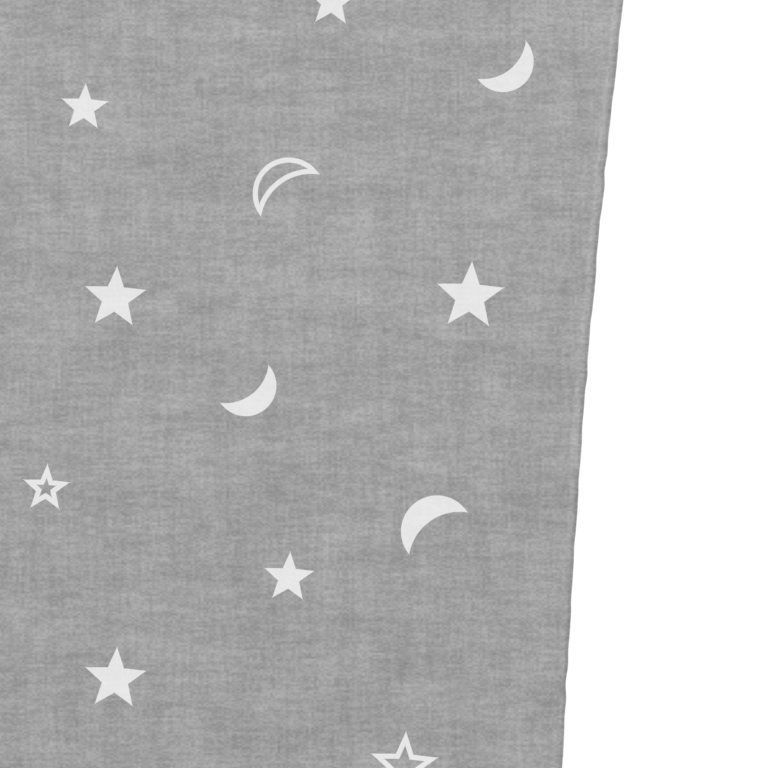
Give the GLSL for this pattern, as a Shadertoy shader.

```glsl
float hash(vec2 p) {
    vec3 q = fract(p.xyx * 0.1031);
    q += dot(q, q.yzx + 33.33);
    return fract((q.x + q.y) * q.z);
}

float noise(vec2 p) {
    vec2 cell = floor(p), f = fract(p);
    f = f * f * (3.0 - 2.0 * f);
    return mix(mix(hash(cell), hash(cell + vec2(1, 0)), f.x),
               mix(hash(cell + vec2(0, 1)), hash(cell + vec2(1, 1)), f.x), f.y);
}

// Five-pointed star: fold into half a point, then measure to its straight side
float star(vec2 p, float radius) {
    float sector = 1.256637;
    float angle = mod(atan(p.x, p.y) + 0.5 * sector, sector) - 0.5 * sector;
    vec2 folded = length(p) * vec2(sin(abs(angle)), cos(angle));
    return dot(folded - vec2(0.0, radius), normalize(vec2(0.652, 0.253)));
}

// Crescent: a disc with a larger disc cut away opposite the bulge
float moon(vec2 p, float radius, vec2 bulge) {
    return max(length(p) - radius, 1.42 * radius - length(p + bulge * 1.08 * radius));
}

// Signed distance to the printed motifs, in three drifting columns of four
float motifs(vec2 p) {
    float nearest = 1.0;
    for (int col = 0; col < 3; col++) {
        for (int row = 0; row < 4; row++) {
            int id = 4 * col + row;
            float j = float(row);
            bool odd = row % 2 == 1;

            vec2 centre = vec2(odd ? 0.15 : 0.11 - 0.025 * j, 0.86 - 0.248 * j);
            if (col == 1) centre = vec2(0.32 + 0.056 * abs(j - 2.0), 0.998 - 0.25 * j);
            if (col == 2) centre = vec2(0.655 - 0.043 * j, 0.92 - 0.306 * j);
            vec2 q = p - centre;

            bool isMoon = col == 1 ? (row == 1 || row == 2) : (col == 2 && !odd);
            float d;
            if (isMoon) {
                bool upward = id % 5 == 0;
                d = moon(q, upward ? 0.047 : 0.04,
                         upward ? vec2(-0.585, 0.811) : vec2(0.62, -0.785));
            } else {
                q += 0.06 * vec2(-q.y, q.x);
                float radius = 0.032 + 0.002 * float(col);
                if (odd && col != 1) radius += 0.01;
                d = star(q, radius);
            }
            bool outlined = id % 3 == 2 && row > 0;
            if (outlined) d = abs(d + 0.0034) - 0.0034;
            nearest = min(nearest, d);
        }
    }
    return nearest;
}

// Weave: horizontal and vertical threads, soft mottling and fine grain around zero
float weave(vec2 p) {
    float w = 0.050 * (noise(p * vec2(42, 270)) - 0.5);
    w += 0.036 * (noise(p * vec2(270, 28) + 17.0) - 0.5);
    w += 0.040 * (noise(p * vec2(11, 48) + 41.0) - 0.5);
    w += 0.026 * (noise(p * vec2(40, 7) + 73.0) - 0.5);
    w += 0.070 * (noise(p * vec2(300, 390) + 9.0) - 0.5);
    return w;
}

void mainImage(out vec4 fragColor, in vec2 fragCoord) {
    vec2 p = fragCoord / iResolution.y;
    float soft = 0.9 / iResolution.y;
    float threads = weave(p);

    // Grey cloth, a little lighter towards the top
    vec3 color = vec3(0.622 + 0.026 * p.y + threads);

    // Pale print that keeps a trace of the weave
    float ink = 1.0 - smoothstep(-soft, soft, motifs(p));
    color = mix(color, vec3(0.905 + 0.2 * threads), ink);

    // Slanted, slightly uneven cloth edge with a pale hem and a thin dark rim
    float edge = 0.732 + 0.045 * p.y + 0.035 * p.y * p.y;
    edge += 0.002 * (noise(vec2(3.0, p.y * 45.0)) - 0.5);
    float inside = edge - p.x;
    color += 0.045 * p.y * (1.0 - smoothstep(0.0, 0.005, abs(inside - 0.010)));
    color -= 0.050 * (1.0 - smoothstep(0.0, 0.004, abs(inside - 0.002)));

    color = mix(vec3(1.0), color, smoothstep(-soft, soft, inside));
    fragColor = vec4(color, 1.0);
}
```
